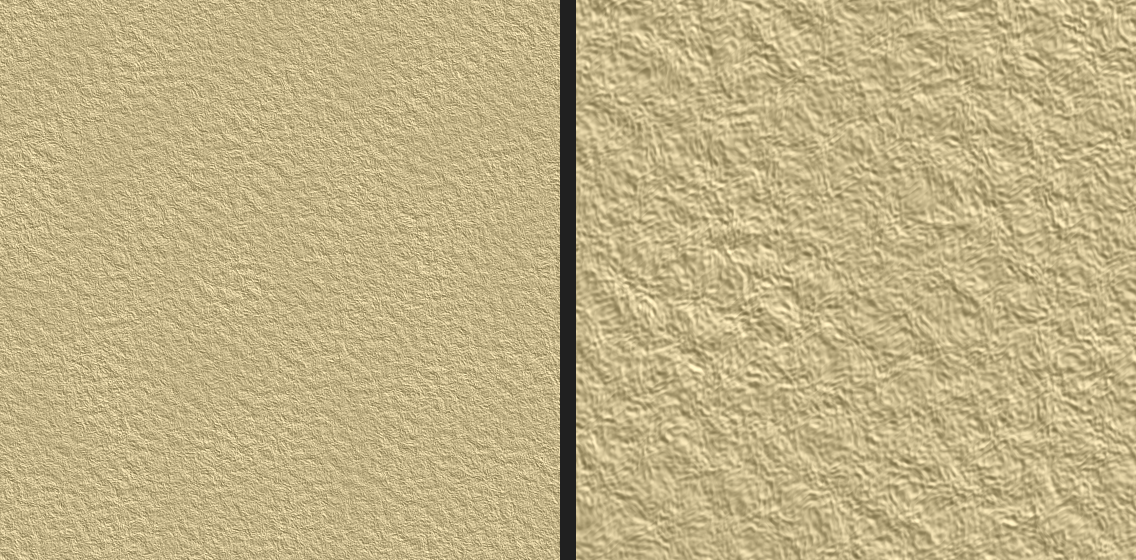
Left: the whole. Right: its middle third, enlarged.
Give the GLSL for this texture, as a Shadertoy shader.

```glsl
// Fine wrinkled sand-coloured plaster, embossed by light from the upper right.
const vec3  BASE_COLOR    = vec3(0.763, 0.702, 0.530);
const vec3  SHADE_TINT    = vec3(1.00, 0.97, 0.92);  // colour change per unit of shade
const vec2  LIGHT_DIR     = vec2(0.50, 0.866);
const float EMBOSS_STEP   = 0.00105; // half the slope sampling distance
const float RELIEF_GAIN   = 0.143;   // contrast of the embossing
const float SHADE_LIMIT   = 0.45;    // soft ceiling of highlights and shadows
const float WARP_SCALE    = 40.0;
const float WARP_AMOUNT   = 0.005;
const float PATCH_SCALE   = 7.0;     // broad patches of rougher relief
const float PATCH_ROUGH   = 0.35;
const float PATCH_TONE    = 0.018;
const float CREASE_ROUND  = 0.001;   // rounding of the ridge tops
const vec4  LAYER_SCALE   = vec4(62.0, 120.0, 210.0, 340.0);
const vec4  LAYER_SLOPE   = vec4(0.38, 0.80, 0.90, 0.75);
const mat2  LAYER_TURN    = mat2(0.8, 0.6, -0.6, 0.8);  // hides the lattice axes

// Integer hash of a lattice cell, giving two values from -1 to 1.
vec2 hashCell(vec2 cell) {
    uvec2 v = uvec2(ivec2(cell)) * 1664525u + 1013904223u;
    v.x += v.y * 1664525u;
    v.y += v.x * 1664525u;
    v ^= v >> 16u;
    v.x += v.y * 1664525u;
    v.y += v.x * 1664525u;
    v ^= v >> 16u;
    return vec2(v >> 8u) / 8388608.0 - 1.0;
}

float cornerSlope(vec2 cell, vec2 offset, vec2 corner) {
    vec2 gradient = normalize(hashCell(cell + corner) + 0.0001);
    return dot(gradient, offset - corner);
}

float gradientNoise(vec2 p) {
    vec2 cell = floor(p);
    vec2 f = p - cell;
    vec2 fade = f * f * f * (f * (f * 6.0 - 15.0) + 10.0);
    float low  = mix(cornerSlope(cell, f, vec2(0, 0)), cornerSlope(cell, f, vec2(1, 0)), fade.x);
    float high = mix(cornerSlope(cell, f, vec2(0, 1)), cornerSlope(cell, f, vec2(1, 1)), fade.x);
    return mix(low, high, fade.y);
}

// Sharp ridged wrinkles in the middle layers, plain bumps in the widest and finest.
float surfaceHeight(vec2 p) {
    vec2 warp = vec2(gradientNoise(p * WARP_SCALE + 17.3),
                     gradientNoise(p * WARP_SCALE + 71.9));
    p += WARP_AMOUNT * warp;
    float height = 0.0;
    for (int i = 0; i < 4; i++) {
        p = LAYER_TURN * p;
        float n = gradientNoise(p * LAYER_SCALE[i] + 37.7 * float(i));
        if (i == 1 || i == 2) n = -sqrt(n * n + CREASE_ROUND);
        height += n * LAYER_SLOPE[i] / LAYER_SCALE[i];
    }
    return height;
}

void mainImage(out vec4 fragColor, in vec2 fragCoord) {
    vec2 uv = fragCoord / iResolution.y;

    // Slope facing the light
    vec2 stepToLight = LIGHT_DIR * EMBOSS_STEP;
    float rise = surfaceHeight(uv - stepToLight) - surfaceHeight(uv + stepToLight);
    float slope = rise / (2.0 * EMBOSS_STEP);

    // Uneven roughness and tone, then soft limiting
    float patches = gradientNoise(uv * PATCH_SCALE + 5.1);
    float shade = slope * RELIEF_GAIN * (1.0 + PATCH_ROUGH * patches);
    shade /= sqrt(1.0 + shade * shade / (SHADE_LIMIT * SHADE_LIMIT));
    shade += PATCH_TONE * patches;

    fragColor = vec4(clamp(BASE_COLOR + SHADE_TINT * shade, 0.0, 1.0), 1.0);
}
```
